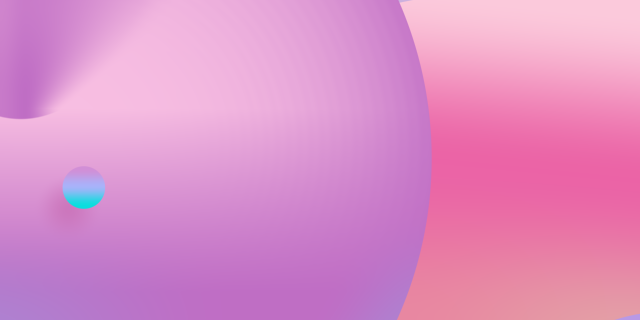
A WebGL 1 fragment shader for this background:

```glsl
precision highp float;
// A huge soft orchid body with a dimpled hollow lies over a pink backdrop,
// with a small cyan ball and its shadow in front. Shapes are distance masks;
// shading is one tone value run through a ramp. Units: canvas heights, y down.
uniform vec2 u_resolution;

#define BODY_CENTER vec2(0.122, 0.495)
#define BODY_RADIUS 1.227
#define LIP_BOTTOM vec2(0.065, 0.372)
#define LIP_CURVE 1.88
#define BALL_CENTER vec2(0.262, 0.586)
#define BALL_RADIUS 0.0665
#define SHADOW_CENTER vec2(0.214, 0.651)
#define CORNER_CENTER vec2(2.083, 1.495)
#define CORNER_RADIUS 0.521
#define RIPPLE_AMOUNT 0.012

const vec3 BLUSH = vec3(0.97, 0.745, 0.885);
const vec3 ORCHID = vec3(0.75, 0.43, 0.77);
const vec3 LAVENDER = vec3(0.68, 0.51, 0.82);

// Antialiased coverage of the negative side of a distance
float cover(float d) {
  float px = 0.75 / u_resolution.y;
  return 1.0 - smoothstep(-px, px, d);
}

// Pale top, saturated middle, dusty coral bottom, slightly tilted
vec3 backdrop(vec2 p) {
  float depth = p.y - 0.1 * (p.x - 1.35);
  vec3 coral = mix(vec3(0.91, 0.53, 0.63), vec3(0.89, 0.63, 0.65),
                   smoothstep(1.25, 2.0, p.x));
  vec3 col = mix(vec3(0.985, 0.79, 0.86), vec3(0.92, 0.39, 0.65),
                 smoothstep(-0.03, 0.5, depth));
  col = mix(col, coral, smoothstep(0.5, 1.0, depth));
  // Lavender slivers at the upper and lower corners
  float sliver = cover(p.y - 0.009 + 0.2 * (p.x - 1.245));
  col = mix(col, vec3(0.80, 0.69, 0.87), sliver);
  float corner = cover(length(p - CORNER_CENTER) - CORNER_RADIUS);
  return mix(col, vec3(0.72, 0.60, 0.90), corner);
}

// Darkness of the hollow: a sharp lip below, a widening fade to the right
float hollow(vec2 p) {
  float dx = p.x - LIP_BOTTOM.x;
  float lip = LIP_BOTTOM.y - LIP_CURVE * dx * dx;
  float soft = 1.0 / u_resolution.y + 0.4 * max(p.x - 0.18, 0.0);
  float above = smoothstep(-soft, soft, lip - p.y);
  float width = 0.117 + 1.3 * max(0.339 - p.y, 0.0);
  float fade = 1.0 - smoothstep(0.0, 1.0, (p.x - 0.078) / width);
  float streak = 1.0 - 0.15 * smoothstep(0.08, 0.0, p.x);
  return above * fade * streak * mix(0.82, 1.0, smoothstep(0.0, 0.3, p.y));
}

vec3 body(vec2 p) {
  float r = length(p - BODY_CENTER) / BODY_RADIUS;
  float s = clamp((p.y - 0.339) / 0.573, 0.0, 1.0);
  float fall = s * (1.25 - 0.25 * s);
  float rim = 0.88 * r * r * r;
  float tone = 1.0 - (1.0 - fall) * (1.0 - rim) * (1.0 - hollow(p));
  // Faint concentric bands on the upper right
  float bands = sin(180.0 * length(p - vec2(0.3, 0.45)));
  tone += RIPPLE_AMOUNT * bands * smoothstep(0.3, 0.7, r) * (1.0 - fall);
  vec3 col = mix(BLUSH, ORCHID, clamp(tone, 0.0, 1.0));
  float cool = smoothstep(0.65, 1.05, p.y)
             * (smoothstep(0.75, -0.1, p.x) + smoothstep(0.8, 1.05, r));
  return mix(col, LAVENDER, clamp(cool, 0.0, 1.0));
}

vec3 ball(vec2 p) {
  float h = (p.y - BALL_CENTER.y) / BALL_RADIUS;
  vec3 col = mix(vec3(0.82, 0.56, 0.84), vec3(0.66, 0.70, 0.98),
                 smoothstep(-0.9, 0.0, h));
  return mix(col, vec3(0.04, 0.87, 0.87), smoothstep(-0.1, 0.9, h));
}

void main() {
  vec2 p = gl_FragCoord.xy / u_resolution.y;
  p.y = 1.0 - p.y;

  vec3 col = backdrop(p);
  col = mix(col, body(p), cover(length(p - BODY_CENTER) - BODY_RADIUS));

  // Ball and its soft shadow
  float shadow = 1.0 - smoothstep(0.0, 0.11, length(p - SHADOW_CENTER));
  col = mix(col, vec3(0.78, 0.42, 0.70), 0.65 * shadow);
  col = mix(col, ball(p), cover(length(p - BALL_CENTER) - BALL_RADIUS));

  gl_FragColor = vec4(col, 1.0);
}
```
